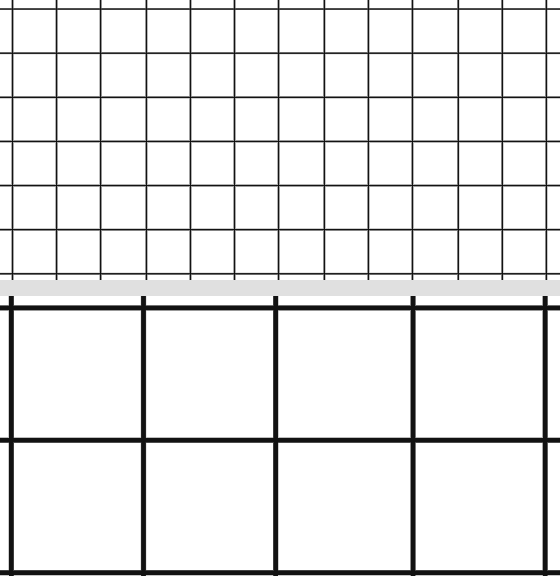
Top, the full canvas; bottom, a detail of the centre.
Give the GLSL for this pattern, as a Shadertoy shader.

```glsl
// A plain grid of thin dark rules on white paper, 13 upright and 7 level.
// Rows are evenly spaced; every third or fourth column is slightly wider.
// Each rule is the distance to its centre line, softened over about a pixel.

// Lengths are in canvas heights, measured from the lower left.
const int   COLUMN_RULES = 13;
const float COLUMN_START = 0.0447;
const float COLUMN_PITCH = 0.1573;
const float WIDE_EXTRA   = 0.0063;  // added width of a wide column
const float WIDE_PERIOD  = 3.5;     // mean columns between wide ones
const float WIDE_PHASE   = 0.7;
const float ROW_START    = 0.0221;
const float ROW_PITCH    = 0.1576;
const float RULE_WIDTH   = 0.0060;
const float EDGE_PIXELS  = 1.2;
const vec3  PAPER = vec3(1.0);
const vec3  INK   = vec3(0.07);

// Position of an upright rule, including the wide columns before it.
float columnPosition(float index) {
    float wideColumns = floor((index + WIDE_PHASE) / WIDE_PERIOD);
    return COLUMN_START + index * COLUMN_PITCH + wideColumns * WIDE_EXTRA;
}

float columnDistance(float x) {
    float nearest = 1.0;
    for (int i = 0; i < COLUMN_RULES; i++) {
        nearest = min(nearest, abs(x - columnPosition(float(i))));
    }
    return nearest;
}

float rowDistance(float y) {
    float cell = (y - ROW_START) / ROW_PITCH;
    return abs(fract(cell + 0.5) - 0.5) * ROW_PITCH;
}

// Linear coverage of a rule whose centre line is the given distance away.
float ruleCoverage(float centreDistance, float edge) {
    return clamp(0.5 + (0.5 * RULE_WIDTH - centreDistance) / edge, 0.0, 1.0);
}

void mainImage(out vec4 fragColor, in vec2 fragCoord) {
    vec2 position = fragCoord / iResolution.y;
    float edge = EDGE_PIXELS / iResolution.y;

    float upright = ruleCoverage(columnDistance(position.x), edge);
    float level = ruleCoverage(rowDistance(position.y), edge);

    fragColor = vec4(mix(PAPER, INK, max(upright, level)), 1.0);
}
```
